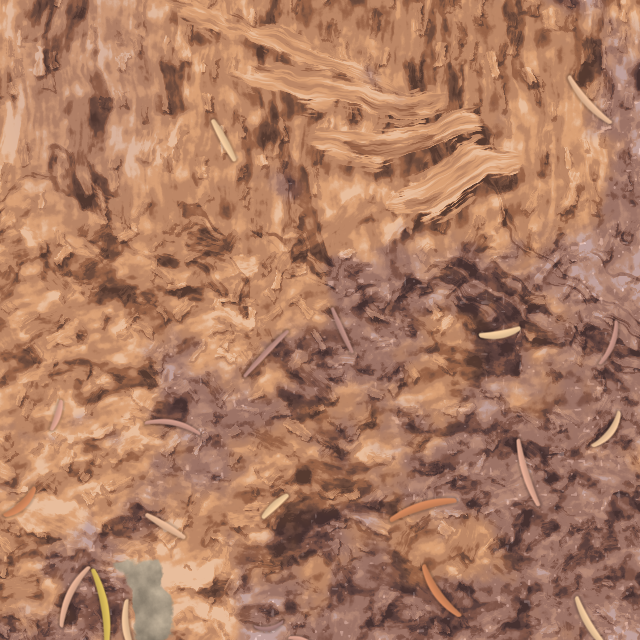
Reproduce this texture procedurally as a WebGL 2 fragment shader.

```glsl
#version 300 es
precision highp float;
uniform vec2 u_resolution;
out vec4 fragColor;

float hash(vec2 p) {
  return fract(sin(dot(p, vec2(127.1, 311.7))) * 43758.5);
}

float noise(vec2 p) {
  vec2 cell = floor(p), f = fract(p);
  f = f * f * (3.0 - 2.0 * f);
  float low = mix(hash(cell), hash(cell + vec2(1, 0)), f.x);
  float high = mix(hash(cell + vec2(0, 1)), hash(cell + vec2(1, 1)), f.x);
  return mix(low, high, f.y);
}

float fbm(vec2 p) {
  float sum = 0.0, weight = 0.52;
  for (int i = 0; i < 5; i++) {
    sum += weight * noise(p);
    p = mat2(1.6, 1.2, -1.2, 1.6) * p + 13.7;
    weight *= 0.5;
  }
  return sum;
}

// Stretched noise that keeps its grain direction in every octave
float fibre(vec2 p) {
  return 0.5 * noise(p) + 0.3 * noise(p * 2.1 + 7.3) + 0.2 * noise(p * 4.3 + 3.1);
}

vec2 rotate(vec2 p, float angle) {
  float c = cos(angle), s = sin(angle);
  return vec2(c * p.x + s * p.y, c * p.y - s * p.x);
}

float boxDistance(vec2 p, vec2 halfSize) {
  vec2 d = abs(p) - halfSize;
  return length(max(d, 0.0)) + min(max(d.x, d.y), 0.0);
}

// Overlapping wood chips with a soft shadow to the lower right
float layChips(float tone, vec2 p, float cells, float density, float seed) {
  vec2 q = p * cells;
  for (int y = -1; y <= 1; y++) {
    for (int x = -1; x <= 1; x++) {
      vec2 id = floor(q) + vec2(x, y), key = id + seed;
      vec2 centre = id + vec2(hash(key + 5.1), hash(key + 9.7));
      float upright = smoothstep(0.5, 0.75, centre.y / cells);
      float present = step(hash(key), density * (1.0 - 0.4 * upright));
      float turn = hash(key + 3.3) - 0.5;
      float angle = mix(0.1 + 2.5 * turn, 1.6 + 0.5 * turn, upright);
      vec2 size = vec2(mix(0.25, 0.62, hash(key + 17.3)), mix(0.08, 0.25, hash(key + 21.9)));
      vec2 local = rotate(q - centre, angle);
      float ragged = 0.36 * (fibre(local * 4.0 + id * 7.0) - 0.5);
      float edge = boxDistance(local, size) + ragged;
      float shadow = boxDistance(local + rotate(vec2(-0.07, 0.11), angle), size) + ragged;
      float grain = fibre(local * vec2(2.5, 13.0) + id * 3.0) - 0.5;
      float face = mix(0.32, 0.86, hash(key + 31.7)) + 0.5 * grain;
      tone -= 0.24 * present * smoothstep(-0.1, 0.06, -shadow);
      tone = mix(tone, face, 0.8 * present * smoothstep(-0.03, 0.045, -edge));
    }
  }
  return tone;
}

// Long torn strips lying across the upper wood
float layStrips(float tone, vec2 p) {
  for (int i = 0; i < 4; i++) {
    float n = float(i);
    vec2 local = rotate(p - vec2(0.44 + 0.09 * n, 0.93 - 0.07 * n), 0.2 * n - 0.3);
    float reach = 0.21 - 0.032 * n;
    float along = local.x / reach;
    local.y += 0.012 * sin(along * 2.5 + n) + 0.008 * (fbm(p * 22.0 + n) - 0.5);
    float width = (0.016 + 0.006 * n) * sqrt(max(1.0 - along * along, 0.0));
    float strands = fibre(vec2(local.x * 14.0 + n, local.y * 130.0)) - 0.5;
    float splits = smoothstep(0.55, 0.7, fbm(vec2(local.x * 16.0, local.y * 60.0) + n * 9.0));
    float edge = abs(local.y) - width + 0.04 * strands + 0.03 * (fbm(p * 34.0) - 0.5);
    float under = abs(local.y + 0.022) - width + 0.04 * (fbm(p * 25.0) - 0.5);
    float inside = 1.0 - smoothstep(0.85, 1.0, abs(along));
    tone -= 0.36 * inside * smoothstep(-0.014, 0.012, -under);
    float face = 0.67 + 0.9 * strands - 0.35 * splits;
    tone = mix(tone, face, inside * smoothstep(-0.004, 0.004, -edge));
  }
  return tone;
}

vec3 woodColor(float t) {
  vec3 c = mix(vec3(0.34, 0.23, 0.19), vec3(0.44, 0.30, 0.24), smoothstep(-0.08, 0.12, t));
  c = mix(c, vec3(0.60, 0.39, 0.28), smoothstep(0.12, 0.30, t));
  c = mix(c, vec3(0.74, 0.53, 0.40), smoothstep(0.30, 0.48, t));
  c = mix(c, vec3(0.86, 0.63, 0.46), smoothstep(0.54, 0.72, t));
  return mix(c, vec3(0.91, 0.74, 0.61), smoothstep(0.72, 0.88, t));
}

vec3 layNeedle(vec3 base, vec2 local, float reach, float width, float bend, vec3 tint) {
  float along = clamp(local.x / reach, -1.2, 1.2);
  local.y += bend * (along * along - 0.5);
  float d = length(vec2(max(abs(local.x) - reach, 0.0), local.y)) - width * (1.0 - 0.4 * along * along);
  float shade = 0.9 + 0.14 * smoothstep(-width, width, local.y);
  base *= 1.0 - 0.2 * smoothstep(-0.006, 0.0, -d);
  return mix(base, tint * shade, smoothstep(-0.0018, 0.0018, -d));
}

vec3 scatterNeedles(vec3 base, vec2 p, float cells) {
  for (int y = -1; y <= 1; y++) {
    for (int x = -1; x <= 1; x++) {
      vec2 id = floor(p * cells) + vec2(x, y);
      vec2 centre = (id + vec2(hash(id + 2.7), hash(id + 8.1))) / cells;
      if (hash(id + 4.4) > mix(0.75, 0.3, smoothstep(0.55, 0.75, centre.y))) continue;
      float kind = hash(id + 12.6);
      vec3 tint = mix(vec3(0.66, 0.50, 0.48), vec3(0.88, 0.65, 0.57), smoothstep(0.1, 0.35, kind));
      tint = mix(tint, vec3(0.95, 0.80, 0.62), smoothstep(0.5, 0.7, kind));
      tint = mix(tint, vec3(0.83, 0.53, 0.36), step(0.88, kind));
      vec2 local = rotate(p - centre, 6.28 * hash(id + 6.2));
      float bend = 0.018 * (hash(id + 1.9) - 0.5);
      base = layNeedle(base, local, mix(0.02, 0.055, hash(id + 15.8)), mix(0.0035, 0.0065, kind), bend, tint);
    }
  }
  return base;
}

// Wood, damp soil at the lower right, then loose litter
void main() {
  vec2 p = gl_FragCoord.xy / u_resolution.y;
  vec2 warped = p + 0.035 * (vec2(fbm(p * 11.0), fbm(p * 11.0 + 40.0)) - 0.5);
  float upright = smoothstep(0.5, 0.75, p.y + 0.3 * (fbm(p * 4.0) - 0.5));
  float lying = fibre(rotate(warped, 0.25) * vec2(14.0, 42.0));
  float standing = fibre(warped * vec2(58.0, 9.0) + 9.0);
  float tone = 0.56 + 0.85 * (mix(lying, standing, upright) - 0.5);
  for (int i = 0; i < 3; i++) {
    float n = float(i);
    tone = layChips(tone, warped, 29.0 * pow(0.525, n), 0.7 - 0.17 * n, 3.0 + 47.0 * n);
  }
  tone += 0.5 * (fbm(p * 5.0 + 21.0) - 0.5) + 0.6 * (fbm(p * 48.0) - 0.5);
  tone -= 0.38 * smoothstep(0.57, 0.72, fbm(warped * mix(vec2(15, 24), vec2(26, 10), upright) + 70.0));
  tone = layStrips(tone, warped);
  float patches = fbm(warped * 7.0 + 33.0) + 0.35 * (fbm(warped * 26.0 + 12.0) - 0.5);
  float damp = smoothstep(0.53, 0.75, patches + 0.38 * (p.x - p.y));
  tone -= damp * (0.04 + 0.26 * smoothstep(0.5, 0.75, fbm(p * 62.0 + 5.0)));
  vec3 color = woodColor(tone + 0.07);
  float bleached = 1.0 - smoothstep(0.08, 0.24, length((p - vec2(0.13, 0.88)) * vec2(1.3, 0.8)));
  color *= mix(vec3(1.0), vec3(0.83, 0.85, 1.0), max(damp, 0.4 * bleached));
  color += 0.15 * damp * smoothstep(0.84, 0.96, noise(p * 150.0));
  vec2 flake = rotate(warped - vec2(0.23, 0.06), -1.3);
  float flakeEdge = boxDistance(flake, vec2(0.06, 0.028)) + 0.035 * (fbm(p * 30.0) - 0.5);
  vec3 bark = vec3(0.66, 0.60, 0.52) * (0.7 + 0.6 * fbm(p * 40.0));
  color = mix(color, bark, smoothstep(-0.003, 0.003, -flakeEdge));
  color = layNeedle(color, rotate(p - vec2(0.16, 0.05), -1.4), 0.06, 0.006, 0.008, vec3(0.86, 0.74, 0.36));
  color = scatterNeedles(color, p, 6.0);
  fragColor = vec4(clamp(color, 0.0, 1.0), 1.0);
}
```
